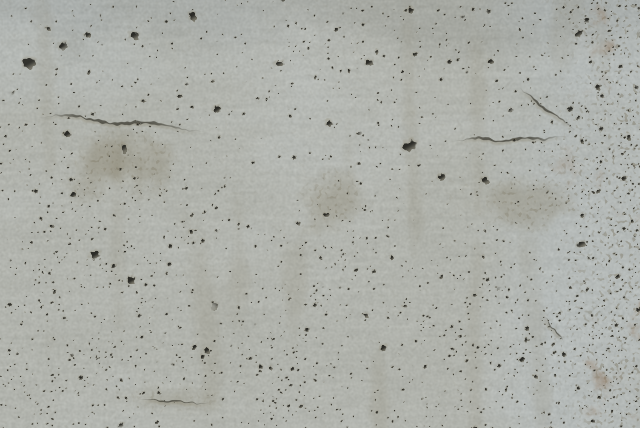
Write a Shadertoy shader that draws this texture.

```glsl
const vec3 PALE = vec3(0.725, 0.735, 0.715);
const vec3 GREY = vec3(0.667, 0.675, 0.645);
const vec3 BLUISH = vec3(0.715, 0.745, 0.755);
const vec3 OCHRE = vec3(0.52, 0.49, 0.40);
const vec3 RUST = vec3(0.52, 0.39, 0.27);
const vec3 PIT_SHADOW = vec3(0.13, 0.13, 0.115);
const vec3 PIT_FLOOR = vec3(0.45, 0.44, 0.39);

vec2 hash22(vec2 p) {
    vec3 q = fract(p.xyx * vec3(0.1031, 0.1030, 0.0973));
    q += dot(q, q.yzx + 33.33);
    return fract((q.xx + q.yz) * q.zy);
}

mat2 rotation(float angle) {
    float c = cos(angle), s = sin(angle);
    return mat2(c, s, -s, c);
}

float cornerSlope(vec2 cell, vec2 offset) {
    return dot(hash22(cell) * 2.0 - 1.0, offset);
}

float gradientNoise(vec2 p) {
    vec2 i = floor(p), f = fract(p);
    vec2 u = f * f * f * (f * (f * 6.0 - 15.0) + 10.0);
    vec2 e = vec2(1.0, 0.0);
    float low = mix(cornerSlope(i, f), cornerSlope(i + e, f - e), u.x);
    float high = mix(cornerSlope(i + e.yx, f - e.yx), cornerSlope(i + 1.0, f - 1.0), u.x);
    return 1.4 * mix(low, high, u.y);
}

float fbm(vec2 p) {
    float sum = 0.0, gain = 0.6;
    for (int i = 0; i < 5; i++) {
        sum += gain * gradientNoise(p);
        p = rotation(0.6) * p * 2.1 + 17.3;
        gain *= 0.55;
    }
    return sum;
}

// Soft blotch with a ragged outline
float stain(vec2 p, vec2 center, vec2 size) {
    float reach = length((p - center) / size) + 0.9 * fbm(p * 9.0);
    return 1.0 - smoothstep(0.2, 1.2, reach);
}

// One scattered layer of air holes, shaded from the upper left
vec3 addPits(vec3 color, vec2 p, float scale, float radius, float density, float pixel) {
    mat2 turn = rotation(scale);
    vec2 q = turn * p * scale;
    vec2 cell = floor(q);
    vec2 pick = hash22(cell + scale * 7.0);
    vec2 place = hash22(cell + scale * 13.0 + 91.0);
    vec2 form = hash22(cell + scale * 3.0 + 47.0);

    float margin = min(2.0 * radius * scale, 0.45);
    vec2 d = (fract(q) - mix(vec2(margin), vec2(1.0 - margin), place)) / scale * turn;
    float r = radius * mix(0.55, 1.3, pick.y * pick.y);
    vec2 e = rotation(form.x * 6.283) * d;
    e.y *= mix(1.0, 1.8, form.y);

    float dist = length(e) - r * (1.0 + 0.6 * gradientNoise(d / r * 1.2 + form * 60.0));
    float present = smoothstep(0.0, 0.015, density - pick.x);
    float hole = present * (1.0 - smoothstep(-0.7 * pixel, 0.7 * pixel, dist));
    float halo = present * (1.0 - smoothstep(0.0, 0.7 * r + pixel, dist));
    float lit = smoothstep(-0.2, 1.1, dot(d, vec2(0.5, -0.85)) / r + 0.5 * form.y);
    color = mix(color, mix(OCHRE, PALE, lit), 0.3 * halo);
    return mix(color, mix(PIT_SHADOW, PIT_FLOOR, lit), 0.92 * hole);
}

// Wandering hairline from a to b, tapered at both ends
vec3 addCrack(vec3 color, vec2 p, vec2 a, vec2 b, float width, float pixel) {
    float span = length(b - a);
    vec2 along = (b - a) / span;
    float t = dot(p - a, along) / span;
    float side = dot(p - a, vec2(-along.y, along.x));
    side += 0.07 * span * gradientNoise(vec2(t * 3.0, a.x * 40.0));
    side += 0.004 * gradientNoise(vec2(t * span * 70.0, a.y * 40.0));
    float taper = smoothstep(0.0, 0.3, t) * smoothstep(1.0, 0.6, t);
    float w = width * taper * (0.8 + gradientNoise(vec2(t * span * 45.0, 3.5)));
    float line = taper * (1.0 - smoothstep(w - 0.5 * pixel, w + pixel, abs(side)));
    float lip = taper * (1.0 - smoothstep(0.0, 0.008, abs(side + 0.004)));
    color = mix(color, OCHRE, 0.3 * lip);
    return mix(color, vec3(0.24, 0.235, 0.20), 0.75 * line);
}

void mainImage(out vec4 fragColor, in vec2 fragCoord) {
    vec2 p = fragCoord / iResolution.y;
    float pixel = 1.0 / iResolution.y;
    float edge = smoothstep(1.24, 1.46, p.x + 0.1 * fbm(p * 4.0));

    // Cement skin: clouds, trowel strokes, grain
    float cloud = fbm(p * 2.3 + 5.0) + 0.35 * fbm(p * vec2(3.0, 14.0));
    vec3 color = mix(GREY, PALE, clamp(0.55 + 0.6 * cloud, 0.0, 1.0));
    float cool = smoothstep(1.05, 1.35, p.x) + 0.6 * smoothstep(0.6, 0.95, p.y) * smoothstep(0.8, 0.2, p.x);
    color = mix(color, BLUISH, 0.5 * clamp(cool + 0.6 * cloud, 0.0, 1.0));
    color -= 0.045 * smoothstep(0.86, 0.97, p.y + 0.1 * fbm(p * 5.0));
    color += 0.018 * gradientNoise(p * vec2(9.0, 95.0));
    color += 0.03 * gradientNoise(p * 150.0) + 0.02 * gradientNoise(p * 70.0);

    // Weathering: blotches, drips and rusty margin
    float dirt = stain(p, vec2(0.26, 0.62), vec2(0.13, 0.09));
    dirt = max(dirt, 0.8 * stain(p, vec2(0.78, 0.53), vec2(0.08, 0.07)));
    dirt = max(dirt, 0.8 * stain(p, vec2(1.22, 0.53), vec2(0.13, 0.06)));
    dirt = max(dirt, 0.6 * stain(p, vec2(0.40, 0.07), vec2(0.09, 0.04)));
    float drip = smoothstep(0.25, 0.8, gradientNoise(p * vec2(13.0, 1.6)) + 0.4 * fbm(p * 7.0));
    float speck = smoothstep(0.15, 0.55, gradientNoise(p * 105.0) + 0.25 * fbm(p * 12.0));
    color = mix(color, OCHRE, 0.38 * dirt + 0.16 * drip);
    color = mix(color, OCHRE * 0.9, speck * (0.05 + 0.3 * dirt + 0.35 * edge));
    color = mix(color, RUST, 0.5 * edge * smoothstep(0.15, 0.7, fbm(p * 11.0 + 31.0)));

    // Cracks
    color = addCrack(color, p, vec2(0.08, 0.725), vec2(0.50, 0.70), 0.0028, pixel);
    color = addCrack(color, p, vec2(1.05, 0.67), vec2(1.34, 0.68), 0.0024, pixel);
    color = addCrack(color, p, vec2(1.21, 0.80), vec2(1.35, 0.69), 0.0018, pixel);
    color = addCrack(color, p, vec2(1.27, 0.26), vec2(1.32, 0.20), 0.0012, pixel);
    color = addCrack(color, p, vec2(0.32, 0.06), vec2(0.50, 0.06), 0.0010, pixel);

    // Air holes, fine to coarse
    float crowd = clamp(0.75 + 1.1 * fbm(p * 2.6 + 40.0) - 0.35 * p.y + 0.7 * edge, 0.12, 1.6);
    color = addPits(color, p, 95.0, 0.0019, 0.17 * crowd, pixel);
    color = addPits(color, p, 63.0, 0.0026, 0.13 * crowd, pixel);
    color = addPits(color, p, 37.0, 0.0042, 0.14 * crowd, pixel);
    color = addPits(color, p, 15.0, 0.0080, 0.20 * crowd, pixel);
    color = addPits(color, p, 6.0, 0.0125, 0.28, pixel);
    fragColor = vec4(clamp(color, 0.0, 1.0), 1.0);
}
```
